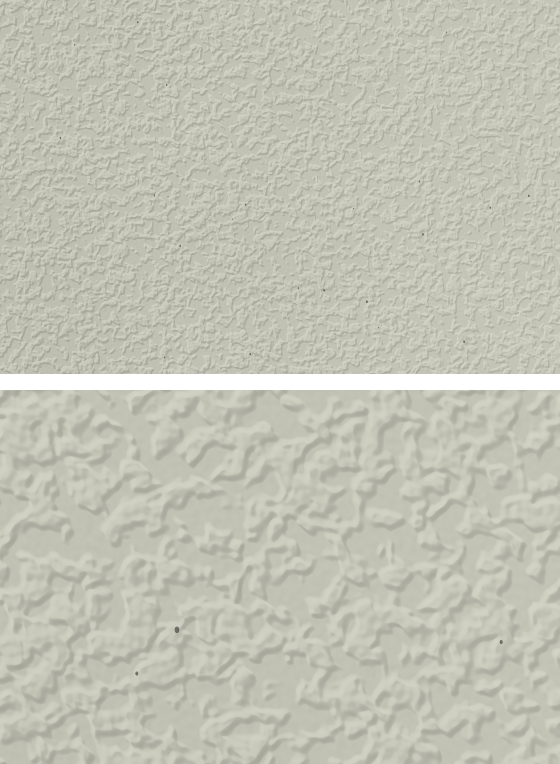
Top, the full canvas; bottom, a detail of the centre.
A Shadertoy shader for this texture:

```glsl
// Pale grey-green stucco wall: crusty raised plaster over smooth hollows, lit from the upper left.
#define WALL_TINT vec3(1.0, 1.006, 0.934)
#define BASE_TONE 0.763
#define LUMP_SCALE 44.0
#define PATCH_SCALE 13.0
#define GRIT_SCALE 120.0
#define RELIEF 0.85
#define LIGHT_DIR vec2(-0.6, 0.8)
#define LIGHT_STEP 0.004
#define HIGHLIGHT 0.058
#define SHADOW 0.125
#define SPECK_SCALE 28.0
#define SPECK_CHANCE 0.018

vec2 hash2(vec2 cell) {
    vec3 q = fract(cell.xyx * vec3(0.1031, 0.1030, 0.0973));
    q += dot(q, q.yzx + 33.33);
    return fract((q.xx + q.yz) * q.zy);
}

// Dot product of a cell corner's random unit gradient with the offset from it
float cornerSlope(vec2 cell, vec2 corner, vec2 f) {
    float angle = 6.2832 * hash2(cell + corner).x;
    return dot(vec2(cos(angle), sin(angle)), f - corner);
}

float gradientNoise(vec2 p) {
    vec2 cell = floor(p), f = fract(p);
    vec2 u = f * f * f * (f * (f * 6.0 - 15.0) + 10.0);
    float low = mix(cornerSlope(cell, vec2(0, 0), f), cornerSlope(cell, vec2(1, 0), f), u.x);
    float high = mix(cornerSlope(cell, vec2(0, 1), f), cornerSlope(cell, vec2(1, 1), f), u.x);
    return mix(low, high, u.y);
}

// Raised plaster: 0 in the smooth hollows, 1 on the crust
float crustMask(vec2 p) {
    vec2 warp = vec2(gradientNoise(p * 31.0 + 7.3), gradientNoise(p * 31.0 + 51.7));
    p += 0.008 * warp;
    float lumps = gradientNoise(p * LUMP_SCALE + 13.1);
    lumps += 0.5 * gradientNoise(p * LUMP_SCALE * 2.1 + 83.4);
    lumps += 0.45 * gradientNoise(p * PATCH_SCALE + 29.6);
    return smoothstep(-0.14, 0.24, lumps);
}

float wallHeight(vec2 p) {
    float crust = crustMask(p);
    float grit = gradientNoise(p * GRIT_SCALE + 4.7);
    float swell = gradientNoise(p * LUMP_SCALE * 0.8 + 97.2);
    return crust * (1.0 + 0.3 * grit + 0.35 * swell) + 0.04 * grit;
}

// Sparse dark pits, at most one per cell
float speckMask(vec2 p) {
    vec2 cell = floor(p * SPECK_SCALE);
    vec2 seed = hash2(cell + 211.0);
    vec2 offset = fract(p * SPECK_SCALE) - mix(vec2(0.25), vec2(0.75), hash2(cell + 57.0));
    float radius = mix(0.03, 0.07, seed.y);
    float edge = SPECK_SCALE / iResolution.y;
    float dist = length(offset * vec2(1.0, 0.75));
    return step(seed.x, SPECK_CHANCE) * (1.0 - smoothstep(radius - 0.5 * edge, radius + 0.5 * edge, dist));
}

void mainImage(out vec4 fragColor, in vec2 fragCoord) {
    vec2 p = fragCoord / iResolution.y;
    vec2 uv = fragCoord / iResolution.xy;

    // Slope towards the light, softer on the right side
    float slope = wallHeight(p) - wallHeight(p + LIGHT_DIR * LIGHT_STEP);
    slope *= RELIEF * mix(1.15, 0.75, smoothstep(0.2, 1.0, uv.x));
    float lit = max(slope, 0.0), shaded = max(-slope, 0.0);

    // Compressed highlights and deeper shadows
    float tone = BASE_TONE + HIGHLIGHT * lit / (lit + 0.2) - SHADOW * shaded / (shaded + 0.3);
    tone += 0.014 * (crustMask(p) - 0.5);

    // Broad, uneven daylight and fine paint grain
    tone += 0.022 * (uv.x - 0.5) + 0.012 * gradientNoise(p * 2.3 + 5.0);
    tone += 0.012 * gradientNoise(p * 170.0 + 31.0);
    tone *= 1.0 - 0.45 * speckMask(p);

    fragColor = vec4(WALL_TINT * tone, 1.0);
}
```
